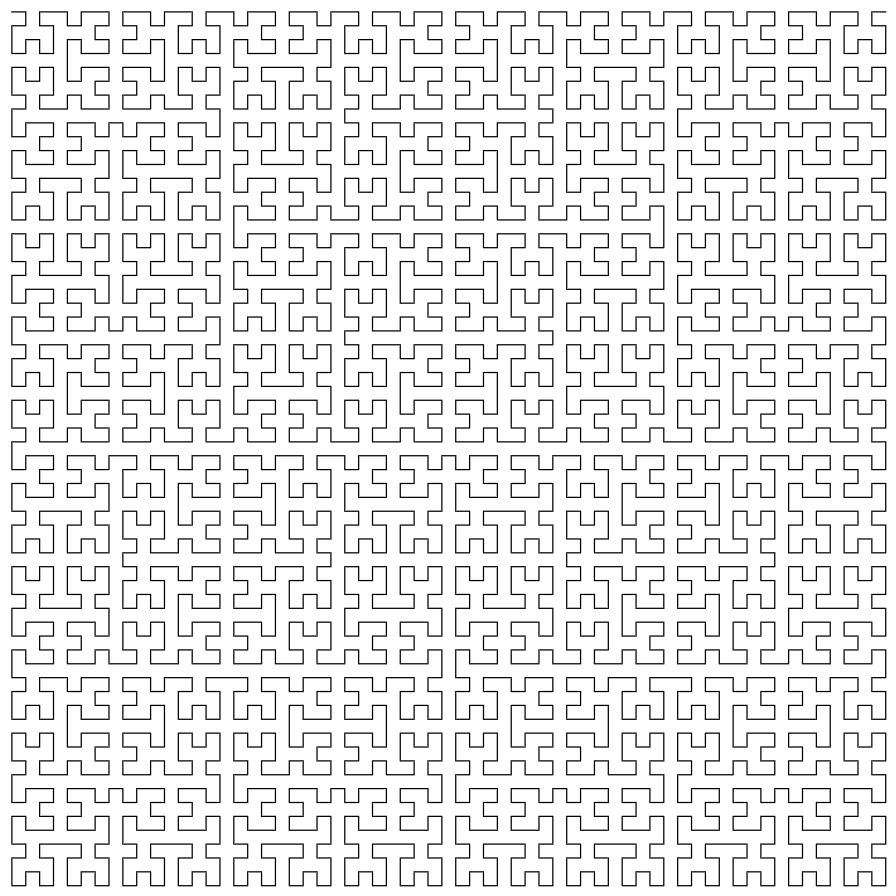
A Shadertoy shader for this pattern:

```glsl
// Draws a sixth-order Hilbert curve as one thin black line on white.

// Reflects and transposes a square of the given side for its quadrant.
ivec2 turnQuadrant(ivec2 cell, ivec2 quadrant, int side) {
    if (quadrant.y == 1) return cell;
    if (quadrant.x == 1) cell = side - 1 - cell;
    return cell.yx;
}

// Position along the curve of a cell in the 64 x 64 grid.
int curveIndex(ivec2 cell) {
    int index = 0;
    for (int side = 32; side > 0; side /= 2) {
        ivec2 quadrant = (cell / side) & 1;
        index += side * side * ((3 * quadrant.x) ^ quadrant.y);
        cell = turnQuadrant(cell, quadrant, 64);
    }
    return index;
}

// Cell found at a position along the curve.
ivec2 curveCell(int index) {
    ivec2 cell = ivec2(0);
    for (int side = 1; side < 64; side *= 2) {
        int right = (index / 2) & 1;
        ivec2 quadrant = ivec2(right, (index ^ right) & 1);
        cell = turnQuadrant(cell, quadrant, side) + side * quadrant;
        index /= 4;
    }
    return cell;
}

// Distance from p to the segment from the origin to tip.
float segmentDistance(vec2 p, vec2 tip) {
    float along = clamp(dot(p, tip) / max(dot(tip, tip), 0.5), 0.0, 1.0);
    return length(p - tip * along);
}

void mainImage(out vec4 fragColor, in vec2 fragCoord) {
    // Grid coordinates run downward from the top left corner.
    vec2 uv = fragCoord / iResolution.xy;
    vec2 grid = (vec2(uv.x, 1.0 - uv.y) - 0.5009) / 0.01548 + 32.0;
    ivec2 cell = clamp(ivec2(floor(grid)), 0, 63);
    vec2 local = grid - vec2(cell) - 0.5;

    // Join each cell centre to the previous and next cells.
    int index = curveIndex(cell);
    ivec2 previous = curveCell(max(index - 1, 0));
    ivec2 next = curveCell(min(index + 1, 4095));
    float dist = 0.01548 * min(segmentDistance(local, vec2(previous - cell)),
                               segmentDistance(local, vec2(next - cell)));

    // Box-filtered coverage keeps hairlines even when below one pixel.
    float lineWidth = 0.0014;
    float pixel = 1.0 / iResolution.y;
    float ink = clamp((0.5 * (lineWidth + pixel) - dist) / pixel,
                      0.0, min(1.0, lineWidth / pixel));
    fragColor = vec4(vec3(1.0 - ink), 1.0);
}
```
